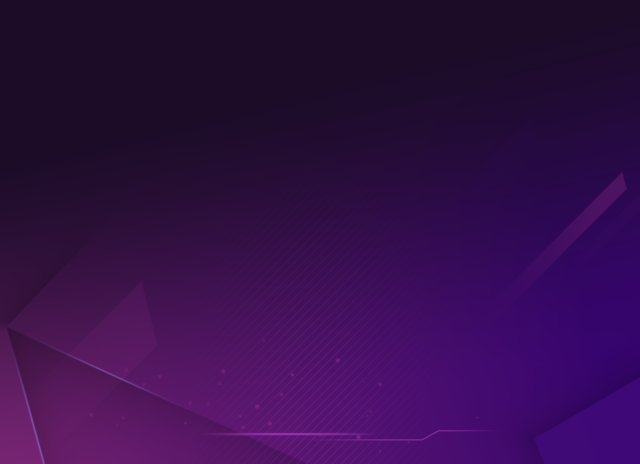
Write a Shadertoy shader that draws this background.

```glsl
#define NIGHT vec3(0.108, 0.047, 0.155)
#define WARM vec3(0.455, 0.135, 0.445)
#define COOL vec3(0.215, 0.018, 0.435)
#define ROSE vec3(0.54, 0.16, 0.52)
#define LILAC vec3(0.54, 0.36, 0.74)
#define NEON vec3(0.66, 0.23, 0.74)
#define PIVOT vec2(0.014, 0.296)
#define HATCH_STEP 0.0135
#define DOT_COUNT 28

float hash(float n) {
    return fract(sin(n * 127.1) * 43758.5453);
}

// Smooth coverage of the positive side of a distance
float fill(float d) {
    float px = 1.0 / iResolution.y;
    return smoothstep(-px, px, d);
}

// Signed distance to the line a-b, positive on its left
float side(vec2 p, vec2 a, vec2 b) {
    vec2 dir = normalize(b - a);
    return dir.x * (p.y - a.y) - dir.y * (p.x - a.x);
}

// Distance to a segment, and position along it
vec2 segment(vec2 p, vec2 a, vec2 b) {
    vec2 ab = b - a;
    float t = clamp(dot(p - a, ab) / dot(ab, ab), 0.0, 1.0);
    return vec2(length(p - a - ab * t), t);
}

float stroke(float d, float halfWidth) {
    return fill(halfWidth - d);
}

float bell(float x, float center, float width) {
    float u = (x - center) / width;
    return exp(-u * u);
}

// Diagonal band with a slanted cap, fading to the lower left
float beam(vec2 p, vec2 top, vec2 bottom, float reach) {
    vec2 normal = vec2(0.7071, -0.7071);
    float along = -side(p, top, bottom);
    float band = fill(dot(p - top, normal)) * fill(dot(bottom - p, normal));
    return band * fill(along) * (1.0 - smoothstep(0.0, reach, along));
}

vec3 backdrop(vec2 p) {
    float depth = 0.579 + 0.24 * p.x - p.y;
    float ramp = clamp((depth + 0.08) / 0.72, 0.0, 1.0);
    float light = mix(ramp, smoothstep(0.0, 1.0, ramp), 0.6);
    float cool = clamp(0.75 * p.x + 0.25 * p.y - 0.03, 0.0, 1.0);
    return mix(NIGHT, mix(WARM, COOL, cool), light);
}

// Folded planes meeting at the left pivot
vec3 leftFacets(vec3 col, vec2 p) {
    vec2 wallEnd = vec2(0.095, 0.0);
    vec2 floorEnd = vec2(0.663, 0.0);
    float wall = side(p, PIVOT, wallEnd);
    float under = -side(p, PIVOT, floorEnd);
    float slope = side(p, PIVOT, PIVOT + vec2(1.0, 1.05));

    float slopeFade = 1.0 - smoothstep(0.04, 0.38, length(p - PIVOT));
    float above = smoothstep(-0.02, 0.02, p.y - PIVOT.y);
    col *= 1.0 - 0.24 * fill(slope) * exp(-max(slope, 0.0) / 0.045) * slopeFade * above;

    float panel = beam(p, vec2(0.305, 0.394), vec2(0.339, 0.256), 0.46);
    col = mix(col, ROSE, 0.16 * panel);

    float inner = fill(under) * fill(wall);
    col *= 1.0 - 0.16 * inner * exp(-max(under, 0.0) / 0.10);
    col *= 1.0 - 0.16 * inner * exp(-max(wall, 0.0) / 0.04);
    col += vec3(0.02, 0.01, 0.015) * fill(-wall) * (1.0 - above);

    // Lit creases
    vec2 crease = segment(p, PIVOT, floorEnd);
    col = mix(col, LILAC, 0.7 * stroke(crease.x, 0.0016) * bell(crease.y, 0.34, 0.16));
    crease = segment(p, PIVOT, wallEnd);
    col = mix(col, LILAC, 0.8 * stroke(crease.x, 0.0019) * smoothstep(0.05, 0.75, crease.y));
    return col;
}

vec3 rightShapes(vec3 col, vec2 p) {
    col = mix(col, ROSE, 0.36 * beam(p, vec2(1.341, 0.629), vec2(1.351, 0.593), 0.38));
    col = mix(col, ROSE, 0.05 * beam(p, vec2(1.392, 0.595), vec2(1.400, 0.568), 0.26));
    col = mix(col, COOL, 0.06 * beam(p, vec2(1.145, 0.750), vec2(1.158, 0.700), 0.35));

    // Corner panel with a soft shadow around it
    vec2 corner = vec2(1.151, 0.054);
    float inside = min(-side(p, corner, vec2(1.376, 0.185)), side(p, corner, vec2(1.174, 0.0)));
    col *= 1.0 - 0.17 * exp(-max(-inside, 0.0) / 0.04) * fill(-inside);
    return mix(col, vec3(0.25, 0.04, 0.47), 0.75 * fill(inside));
}

vec3 hatching(vec3 col, vec2 p) {
    float cell = abs(fract(dot(p, vec2(0.7071, -0.7071)) / HATCH_STEP) - 0.5) * HATCH_STEP;
    float mask = bell(p.x, 0.68, 0.17) * (1.0 - smoothstep(0.15, 0.72, p.y));
    return col + vec3(0.085, 0.05, 0.06) * stroke(cell, 0.0008) * mask;
}

vec3 neonLines(vec3 col, vec2 p) {
    vec2 bar = segment(p, vec2(0.43, 0.0645), vec2(0.82, 0.0645));
    float barFade = sin(3.14159 * bar.y);
    col = mix(col, NEON, barFade * (0.8 * stroke(bar.x, 0.0021) + 0.06 * exp(-bar.x / 0.005)));

    vec2 bendA = vec2(0.909, 0.052), bendB = vec2(0.946, 0.0717);
    float wire = min(segment(p, vec2(0.62, 0.052), bendA).x, segment(p, bendA, bendB).x);
    wire = min(wire, segment(p, bendB, vec2(1.093, 0.0717)).x);
    float wireFade = smoothstep(0.62, 0.85, p.x) * (1.0 - smoothstep(0.95, 1.09, p.x));
    return mix(col, NEON, 0.75 * wireFade * stroke(wire, 0.0010));
}

vec3 sparks(vec3 col, vec2 p) {
    for (int i = 0; i < DOT_COUNT; i++) {
        float n = float(i) + 1.0;
        vec2 pos = vec2(mix(0.19, 1.07, hash(n)), 0.02 + 0.18 * hash(n + 41.3));
        pos.y += 0.14 * pow(hash(n + 67.9), 6.0);
        float radius = mix(0.0015, 0.0048, hash(n + 93.7));
        col = mix(col, ROSE, fill(radius - length(p - pos)) * mix(0.25, 0.75, hash(n + 11.9)));
    }
    return col;
}

void mainImage(out vec4 fragColor, in vec2 fragCoord) {
    vec2 p = fragCoord / iResolution.y;
    vec3 col = backdrop(p);
    col = leftFacets(col, p);
    col = rightShapes(col, p);
    col = hatching(col, p);
    col = neonLines(col, p);
    col = sparks(col, p);
    fragColor = vec4(col, 1.0);
}
```
